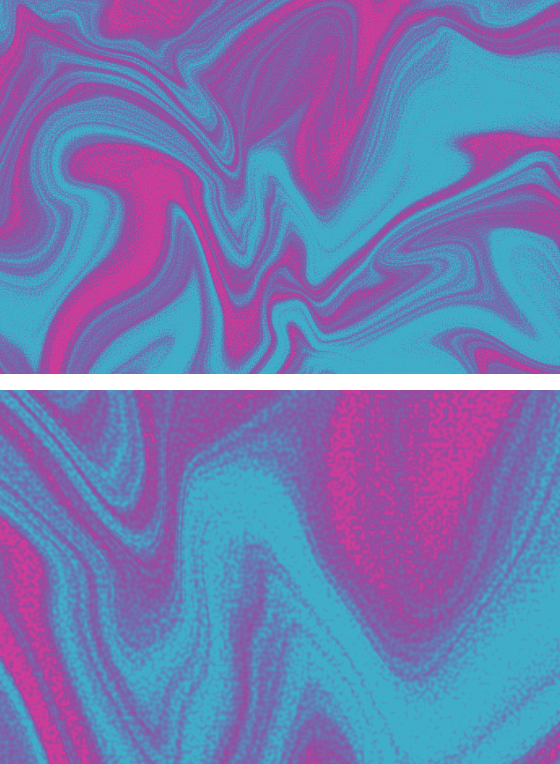
Top: the whole. Bottom: its middle third, enlarged.
This background is drawn by a Shadertoy shader. Its source:

```glsl
const int   WARP_STEPS   = 3;
const float WARP_FREQ    = 1.8;
const float WARP_AMOUNT  = 0.34;
const float WAVE_FREQ    = 12.5;   // broad zigzag along the bands
const float WAVE_HEIGHT  = 0.11;
const float BAND_TILT    = 0.3;
const int   STRAND_LAYERS = 4;
const float STRAND_FREQ  = 4.6;    // bands per canvas height
const float STRAND_RATIO = 2.7;    // frequency step between layers
const float STRAND_FADE  = 0.58;   // strength step between layers
const float TONE_SPREAD  = 0.27;
const float GRAIN_FREQ   = 230.0;
const float GRAIN_AMOUNT = 0.32;

const int INKS = 6;
const vec3 INK[INKS] = vec3[INKS](
    vec3(0.25, 0.68, 0.79), vec3(0.34, 0.55, 0.74), vec3(0.43, 0.44, 0.69),
    vec3(0.51, 0.36, 0.65), vec3(0.61, 0.28, 0.62), vec3(0.80, 0.24, 0.60));
const float INK_POSITION[INKS] = float[INKS](0.10, 0.28, 0.455, 0.65, 0.83, 0.97);

float hash(vec2 p) {
    vec3 h = fract(p.xyx * vec3(0.1031, 0.1030, 0.0973));
    h += dot(h, h.yzx + 33.33);
    return fract((h.x + h.y) * h.z);
}

float cornerSlope(vec2 cell, vec2 offset) {
    float angle = 6.28318 * hash(cell);
    return dot(vec2(cos(angle), sin(angle)), offset);
}

float gradientNoise(vec2 p) {
    vec2 i = floor(p), f = p - i;
    vec2 u = f * f * f * (f * (f * 6.0 - 15.0) + 10.0);
    vec2 e = vec2(1.0, 0.0);
    return mix(mix(cornerSlope(i, f), cornerSlope(i + e, f - e), u.x),
               mix(cornerSlope(i + e.yx, f - e.yx), cornerSlope(i + e.xx, f - e.xx), u.x), u.y);
}

// Push the plane around at ever finer scales
vec2 stir(vec2 p) {
    float freq = WARP_FREQ, amount = WARP_AMOUNT;
    for (int i = 0; i < WARP_STEPS; i++) {
        vec2 shift = vec2(19.7, 7.3) * float(i + 1);
        p += amount * vec2(gradientNoise(p * freq + shift),
                           gradientNoise(p * freq + shift.yx + 41.0));
        freq *= 1.75;
        amount *= 0.54;
    }
    return p;
}

// Layered strands that run along the stirred bands
float strands(vec2 flow) {
    float sum = 0.0, freq = STRAND_FREQ, weight = 1.0, along = 1.5;
    float footprint = fwidth(flow.y);
    for (int i = 0; i < STRAND_LAYERS; i++) {
        float visible = 1.0 - smoothstep(0.4, 1.1, footprint * freq);
        vec2 strand = vec2(flow.x * along, flow.y * freq) + 23.0 * float(i + 1);
        sum += weight * visible * gradientNoise(strand);
        freq *= STRAND_RATIO;
        weight *= STRAND_FADE;
        along *= 1.4;
    }
    return sum;
}

vec3 inkColor(float tone) {
    vec3 color = INK[0];
    for (int i = 1; i < INKS; i++) {
        float start = INK_POSITION[i - 1];
        float blend = (tone - start) / (INK_POSITION[i] - start);
        color = mix(color, INK[i], clamp(blend, 0.0, 1.0));
    }
    return color;
}

void mainImage(out vec4 fragColor, in vec2 fragCoord) {
    vec2 p = fragCoord / iResolution.y;

    // Flow coordinates: x along the bands, y across them
    vec2 flow = stir(p);
    flow.y += WAVE_HEIGHT * sin(WAVE_FREQ * flow.x + 2.0 * flow.y) - BAND_TILT * flow.x;

    // Sigmoid spreads the tones evenly over the inks
    float tone = 1.0 / (1.0 + exp(-1.7 * strands(flow) / TONE_SPREAD));
    tone += GRAIN_AMOUNT * gradientNoise(p * GRAIN_FREQ + 0.37);

    fragColor = vec4(inkColor(tone), 1.0);
}
```
